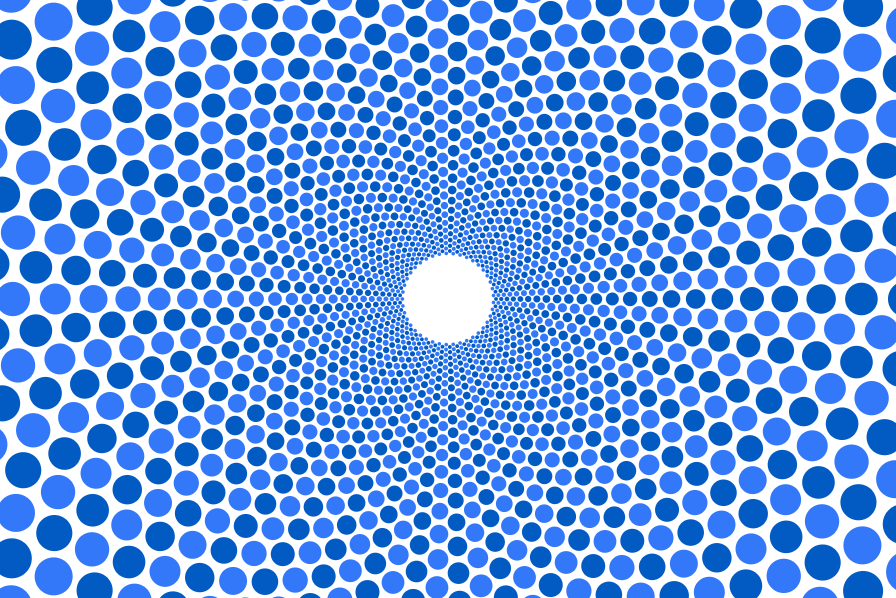
A Shadertoy shader for this pattern:

```glsl
// Two-tone blue dots on staggered rings that grow geometrically around an empty white disc.

const float PI = 3.14159265;
const float DOTS_PER_RING = 41.0;    // odd, so left and right sides interleave
const float RING_STEP = 0.05125;     // log of the radius ratio between rings
const float BASE_RADIUS = 0.5928;    // radius of ring 0, in canvas heights
const float FIRST_RING = -40.0;      // innermost ring, bounds the empty disc
const float DOT_SIZE = 0.0394;       // dot radius relative to ring radius
const vec3 PAPER = vec3(1.0);
const vec3 LIGHT_BLUE = vec3(0.20, 0.47, 0.975);
const vec3 DARK_BLUE = vec3(0.005, 0.355, 0.765);

// Nearest integer to x with the given parity (0 even, 1 odd)
float nearestWithParity(float x, float parity) {
    return 2.0 * floor((x - parity) * 0.5 + 0.5) + parity;
}

// Coverage of the nearest dot on the even or odd rings
float dotCoverage(vec2 p, float parity, float pixel) {
    float halfStep = PI / DOTS_PER_RING;
    float logRadius = log(max(length(p), 1e-4) / BASE_RADIUS);
    float angle = atan(p.y, -p.x);   // measured from the left axis

    float ring = max(nearestWithParity(logRadius / RING_STEP, parity), FIRST_RING + parity);
    float spoke = nearestWithParity(angle / halfStep, parity);

    float ringRadius = BASE_RADIUS * exp(ring * RING_STEP);
    float dotAngle = spoke * halfStep;
    vec2 center = ringRadius * vec2(-cos(dotAngle), sin(dotAngle));
    float dist = length(p - center) - DOT_SIZE * ringRadius;
    return clamp(0.5 - dist / pixel, 0.0, 1.0);
}

void mainImage(out vec4 fragColor, in vec2 fragCoord) {
    float pixel = 1.0 / iResolution.y;
    vec2 p = (fragCoord - 0.5 * iResolution.xy) * pixel;

    // Even rings are light, odd rings dark
    vec3 color = mix(PAPER, LIGHT_BLUE, dotCoverage(p, 0.0, pixel));
    color = mix(color, DARK_BLUE, dotCoverage(p, 1.0, pixel));
    fragColor = vec4(color, 1.0);
}
```
